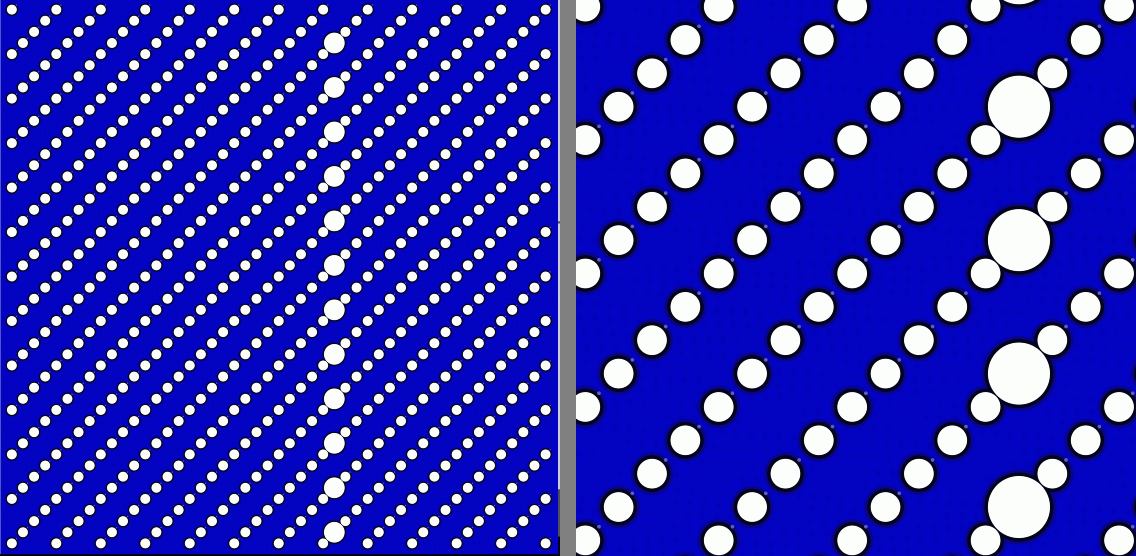
Left: the whole. Right: its middle third, enlarged.
Give the GLSL for this pattern, as a Shadertoy shader.

```glsl
// Diagonal chains of outlined white dots on deep blue, with one column of large dots.

// Lengths below are in canvas heights
const float PITCH        = 0.02;
const vec2  FIRST_DOT    = vec2(0.0213, 0.0227);
const float LEFT_EDGE    = 0.0012;
const float RIGHT_EDGE   = 1.0036;
const float BOTTOM_EDGE  = 0.0032;

// Lattice counts
const float LAST_INDEX   = 48.0;
const float CHAIN_STEP   = 4.0;
const float LARGE_COLUMN = 29.0;

// Lengths below are in lattice pitches
const float SMALL_RADIUS = 0.445;
const float LARGE_RADIUS = 0.93;
const float OUTLINE      = 0.105;
const float HALO         = 0.09;
const float GLINT_RADIUS = 0.055;
const vec2  GLINT_OFFSET = vec2(0.41);

const vec3 BLUE      = vec3(0.01, 0.01, 0.76);
const vec3 DARK_BLUE = vec3(0.03, 0.02, 0.55);
const vec3 INK       = vec3(0.015, 0.015, 0.11);
const vec3 WHITE     = vec3(0.99, 0.995, 0.99);
const vec3 LAVENDER  = vec3(0.45, 0.46, 0.79);
const vec3 PALE_GREY = vec3(0.80, 0.81, 0.87);
const vec3 DARK_GREY = vec3(0.30, 0.31, 0.36);

float inside(float dist, float aa) {
    return 1.0 - smoothstep(-aa, aa, dist);
}

// 1 where a lattice node carries a dot
bool hasDot(vec2 node) {
    bool onGrid = all(greaterThanEqual(node, vec2(0.0))) &&
                  all(lessThanEqual(node, vec2(LAST_INDEX)));
    return onGrid && mod(node.x - node.y + 0.5, CHAIN_STEP) < 1.0;
}

// x: distance to the nearest dot edge, y: distance to the nearest glint
vec2 dotField(vec2 p) {
    vec2 nearest = vec2(10.0);
    vec2 home = floor(p + 0.5);
    for (int j = -1; j <= 1; j++)
    for (int i = -1; i <= 1; i++) {
        vec2 node = home + vec2(i, j);
        if (!hasDot(node)) continue;
        bool large = abs(node.x - LARGE_COLUMN) < 0.5;
        float radius = large ? LARGE_RADIUS : SMALL_RADIUS;
        float glint = length(p - node - GLINT_OFFSET) - GLINT_RADIUS;
        nearest = min(nearest, vec2(length(p - node) - radius, glint));
    }
    return nearest;
}

// Faint diagonal mottling of the blue
float mottle(vec2 p) {
    return sin(8.1 * (p.x + p.y)) * sin(7.3 * (p.x - p.y) + sin(1.7 * p.y))
         + 0.5 * sin(13.7 * p.x + 2.0 * sin(3.1 * p.y));
}

// Worn strip along the right border
vec3 borderColour(float y, float aa) {
    vec3 c = mix(DARK_GREY, PALE_GREY, smoothstep(-aa, aa, y - 0.12));
    c = mix(c, INK, inside(y - 0.035, aa));
    return mix(c, DARK_GREY, inside(abs(y - 0.6) - 0.002, aa));
}

void mainImage(out vec4 fragColor, in vec2 fragCoord) {
    vec2 uv = fragCoord / iResolution.y;
    vec2 p = (uv - FIRST_DOT) / PITCH;
    float edge = 0.6 / iResolution.y;
    float aa = edge / PITCH;

    // Ground, halo, outline, glint and fill
    vec2 field = dotField(p);
    vec3 colour = BLUE * (1.0 + 0.02 * mottle(p));
    colour = mix(colour, DARK_BLUE, inside(field.x - OUTLINE - HALO, aa));
    colour = mix(colour, INK, inside(field.x - OUTLINE, aa));
    colour = mix(colour, LAVENDER, 0.8 * inside(field.y, aa));
    colour = mix(colour, WHITE, inside(field.x, aa));

    // Borders
    colour = mix(colour, LAVENDER, inside(uv.x - LEFT_EDGE, edge));
    colour = mix(colour, INK * 0.3, inside(uv.y - BOTTOM_EDGE, edge));
    colour = mix(colour, borderColour(uv.y, edge), inside(RIGHT_EDGE - uv.x, edge));

    fragColor = vec4(colour, 1.0);
}
```
